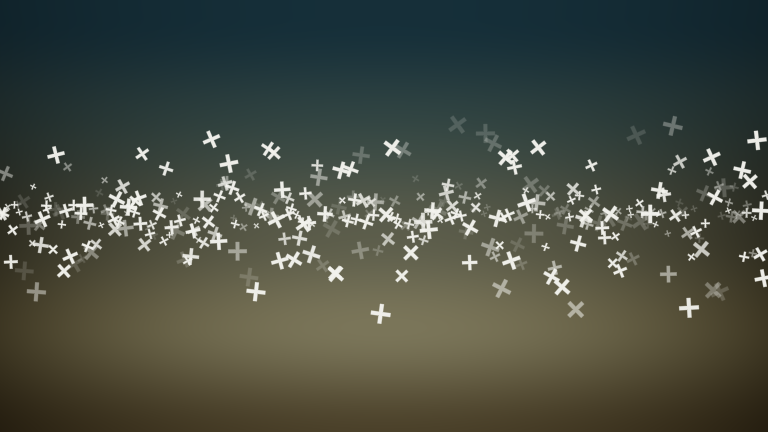
A WebGL 1 fragment shader for this background:

```glsl
precision highp float;

uniform vec2 u_resolution;

const int CROSS_COUNT = 330;
const float BAND_CENTER = 0.505;
const float BAND_REACH = 0.235;

const vec3 TEAL = vec3(0.085, 0.185, 0.225);
const vec3 SLATE = vec3(0.21, 0.28, 0.265);
const vec3 OLIVE = vec3(0.36, 0.365, 0.295);
const vec3 SAND = vec3(0.48, 0.46, 0.35);
const vec3 EARTH = vec3(0.29, 0.25, 0.16);
const vec3 CHALK = vec3(0.95, 0.95, 0.93);

// Three random values from one number
vec3 hash3(float n) {
    vec3 p = fract(vec3(n) * vec3(0.1031, 0.1030, 0.0973));
    p += dot(p, p.yzx + 33.33);
    return fract((p.xxy + p.yzz) * p.zyx);
}

vec2 rotate(vec2 p, float angle) {
    float c = cos(angle);
    float s = sin(angle);
    return vec2(c * p.x - s * p.y, s * p.x + c * p.y);
}

// Signed distance to a plus sign with rounded corners
float crossDistance(vec2 p, float reach, float thickness) {
    float corner = thickness * 0.3;
    p = abs(p);
    p = vec2(max(p.x, p.y), min(p.x, p.y));
    vec2 q = p - vec2(reach, thickness) + corner;
    return length(max(q, 0.0)) + min(max(q.x, q.y), 0.0) - corner;
}

// Vertical gradient, darker and warmer toward the sides
vec3 backdrop(vec2 uv) {
    vec3 color = mix(EARTH, SAND, smoothstep(-0.02, 0.24, uv.y));
    color = mix(color, OLIVE, smoothstep(0.24, 0.47, uv.y));
    color = mix(color, SLATE, smoothstep(0.44, 0.74, uv.y));
    color = mix(color, TEAL, smoothstep(0.66, 0.96, uv.y));

    float side = 2.0 * uv.x - 1.0;
    float strength = mix(0.52, 0.25, smoothstep(0.45, 1.0, uv.y));
    float shade = 1.0 - strength * side * side;
    vec3 warmth = mix(vec3(0.95, 1.05, 1.3), vec3(1.0), smoothstep(0.2, 0.8, uv.y));
    return color * pow(vec3(shade), warmth);
}

// Coverage of one scattered cross
float scatteredCross(vec2 p, float index, float aspect, float pixel) {
    vec3 place = hash3(index + 17.0);
    vec3 style = hash3(index + 531.0);

    // Most crosses gather near the band's center line
    float spread = place.y + place.z - 1.0;
    float offset = sign(spread) * pow(abs(spread), 1.55);
    float x = (index + place.x) / float(CROSS_COUNT) * aspect;
    vec2 center = vec2(x, BAND_CENTER + BAND_REACH * offset);

    // Size grows away from the center line
    float reach = mix(0.007, 0.022, style.x);
    reach = mix(reach, 0.023, smoothstep(0.25, 0.9, abs(offset)));
    vec2 delta = p - center;
    if (dot(delta, delta) > 0.0012) return 0.0;

    float d = crossDistance(rotate(delta, style.y * 1.5708), reach, reach * 0.21);
    float opacity = mix(0.15, 0.97, smoothstep(0.0, 0.6, style.z));
    return opacity * (1.0 - smoothstep(-pixel, pixel, d));
}

void main() {
    vec2 uv = gl_FragCoord.xy / u_resolution;
    float aspect = u_resolution.x / u_resolution.y;
    vec2 p = vec2(uv.x * aspect, uv.y);
    float pixel = 0.8 / u_resolution.y;

    vec3 color = backdrop(uv);
    for (int i = 0; i < CROSS_COUNT; i++) {
        color = mix(color, CHALK, scatteredCross(p, float(i), aspect, pixel));
    }
    gl_FragColor = vec4(color, 1.0);
}
```
